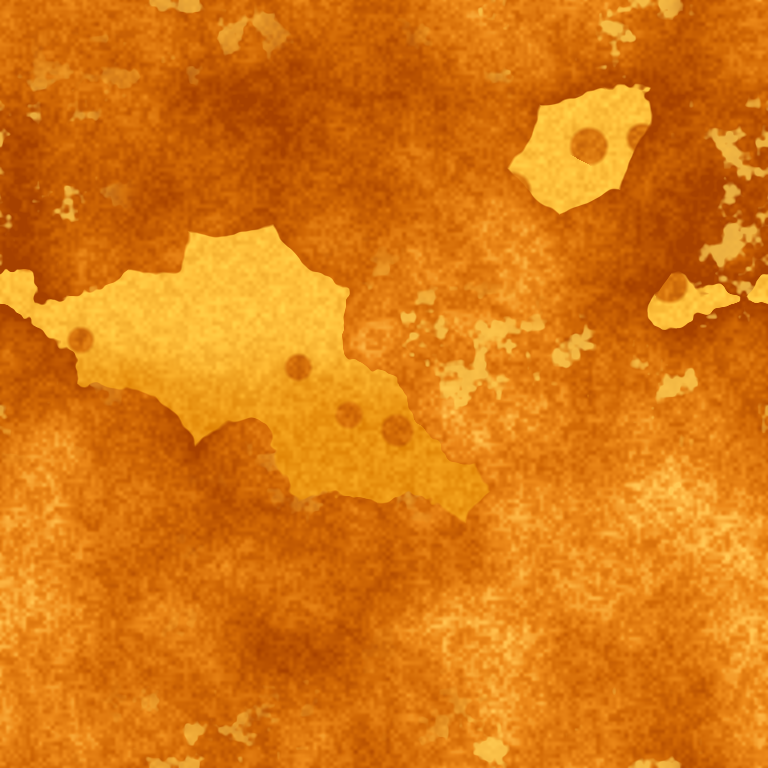
A WebGL 2 fragment shader for this texture:

```glsl
#version 300 es
precision highp float;

uniform vec2 u_resolution;
out vec4 fragColor;

const float TAU = 6.28319;

// Cloud ramp, dark to light, and the two pool colours
const vec3 CLOUD_DARK  = vec3(0.69, 0.29, 0.00);
const vec3 CLOUD_MID   = vec3(0.82, 0.41, 0.02);
const vec3 CLOUD_LIGHT = vec3(0.93, 0.54, 0.10);
const vec3 CLOUD_PEAK  = vec3(1.00, 0.73, 0.28);
const vec3 POOL_DEEP   = vec3(0.92, 0.58, 0.07);
const vec3 POOL_BRIGHT = vec3(1.00, 0.75, 0.23);
const vec3 FLECK       = vec3(1.00, 0.82, 0.34);

// Whole repeats per tile
const float LUMPS = 8.0;
const float ISLANDS = 14.0;
const float GRAIN = 190.0;

const vec2 POCKET_CENTRE = vec2(0.75, 0.81);
const float POCKET_RADIUS = 0.085;
const float SCALLOP = 0.11;
const float WARP = 0.05;
const float EDGE = 0.0025;
const float CLOUD_TONE = 0.40;
const float BANK_SHADOW = 0.24;

float hash(vec2 cell, float seed) {
    vec3 p = fract(vec3(cell, seed) * 0.1031);
    p += dot(p, p.zyx + 31.32);
    return fract((p.x + p.y) * p.z);
}

// Smooth noise that wraps after a whole number of cells
float noise(vec2 uv, float period, float seed) {
    vec2 p = uv * period, cell = floor(p), f = p - cell;
    f = f * f * (3.0 - 2.0 * f);
    vec2 a = mod(cell, period), b = mod(cell + 1.0, period);
    return mix(mix(hash(a, seed), hash(vec2(b.x, a.y), seed), f.x),
               mix(hash(vec2(a.x, b.y), seed), hash(b, seed), f.x), f.y);
}

float fbm(vec2 uv, float period, int octaves, float seed) {
    float sum = 0.0, total = 0.0, weight = 1.0;
    for (int i = 0; i < octaves; i++) {
        sum += weight * noise(uv, period, seed + float(i));
        total += weight;
        weight *= 0.62;
        period *= 2.0;
    }
    return sum / total;
}

// Wrapped cellular noise: distance to the nearest point and its random id
vec2 cellular(vec2 uv, float period, float seed) {
    vec2 p = uv * period, cell = floor(p);
    vec2 nearest = vec2(9.0, 0.0);
    for (int y = -1; y <= 1; y++)
    for (int x = -1; x <= 1; x++) {
        vec2 c = cell + vec2(x, y), w = mod(c, period);
        vec2 point = c + 0.1 + 0.8 * vec2(hash(w, seed), hash(w, seed + 1.0));
        float d = length(p - point);
        if (d < nearest.x) nearest = vec2(d, hash(w, seed + 2.0));
    }
    return nearest;
}

// Positive inside the winding channel or the separate pocket
float openWater(vec2 uv) {
    float a = TAU * uv.x, b = TAU * (uv.x - 0.33);
    float centre = 0.51 + 0.10 * cos(a) + 0.06 * sin(a) - 0.05 * sin(2.0 * a);
    float halfWidth = 0.052 + 0.075 * cos(b) + 0.02 * cos(2.0 * b);
    float channel = halfWidth - abs(fract(uv.y - centre + 0.5) - 0.5);
    vec2 d = fract(uv - POCKET_CENTRE + 0.5) - 0.5;
    return max(channel, POCKET_RADIUS - length(d * vec2(0.9, 1.1)));
}

vec3 cloudRamp(float t) {
    t = clamp(t, -0.1, 1.1) * 3.0;
    vec3 c = mix(CLOUD_DARK, CLOUD_MID, min(t, 1.0));
    c = mix(c, CLOUD_LIGHT, clamp(t - 1.0, 0.0, 1.0));
    return mix(c, CLOUD_PEAK, max(t - 2.0, 0.0));
}

void main() {
    vec2 uv = gl_FragCoord.xy / u_resolution;
    vec2 warped = uv + WARP * (vec2(fbm(uv, 6.0, 4, 11.0), fbm(uv, 6.0, 4, 21.0)) - 0.5);

    // Rounded cloud lumps eat into the pool; some banks are ragged
    float lump = cellular(warped, LUMPS, 31.0).x;
    float ragged = smoothstep(0.45, 0.75, noise(uv, 4.0, 41.0));
    float pool = openWater(warped) + SCALLOP * (lump - 0.45)
               + mix(0.025, 0.13, ragged) * (fbm(uv, 16.0, 4, 51.0) - 0.5);

    float grain = 0.32 * (noise(uv, GRAIN, 61.0) - 0.5)
                + 0.26 * (noise(uv, GRAIN * 0.5, 62.0) - 0.5);

    // Mottled cloud with darker banks
    float shade = BANK_SHADOW * exp(min(pool, 0.0) / 0.045)
                * smoothstep(0.25, 0.6, noise(uv, 5.0, 71.0));
    float tone = CLOUD_TONE + 1.6 * (fbm(warped, 3.0, 6, 81.0) - 0.5)
               + 0.32 * (0.45 - lump) + 0.08 * cos(TAU * (uv.y - 0.3)) - shade;
    vec3 cloud = cloudRamp(tone + grain * (0.7 + 0.6 * clamp(tone, 0.0, 1.0)));
    float fleck = smoothstep(0.62, 0.70, fbm(uv, 20.0, 4, 91.0)) * ragged;
    cloud = mix(cloud, FLECK, 0.75 * fleck);

    // Pool fades from bright to deep
    float level = cos(TAU * (uv.y - 0.78)) + 0.9 * (fbm(uv, 6.0, 4, 101.0) - 0.5);
    vec3 water = mix(POOL_DEEP, POOL_BRIGHT, smoothstep(-0.55, 0.3, level));
    water += grain * vec3(0.20, 0.30, 0.22);

    // Sparse round islands
    vec2 island = cellular(uv + 0.1 * (warped - uv), ISLANDS, 111.0);
    float radius = island.y > 0.83 ? 0.12 + 1.3 * (island.y - 0.83) : -1.0;
    float isle = 1.0 - smoothstep(-0.05, 0.05, island.x - radius);
    water = mix(water, cloudRamp(0.3 + grain), 0.85 * isle);

    fragColor = vec4(clamp(mix(cloud, water, smoothstep(-EDGE, EDGE, pool)), 0.0, 1.0), 1.0);
}
```
